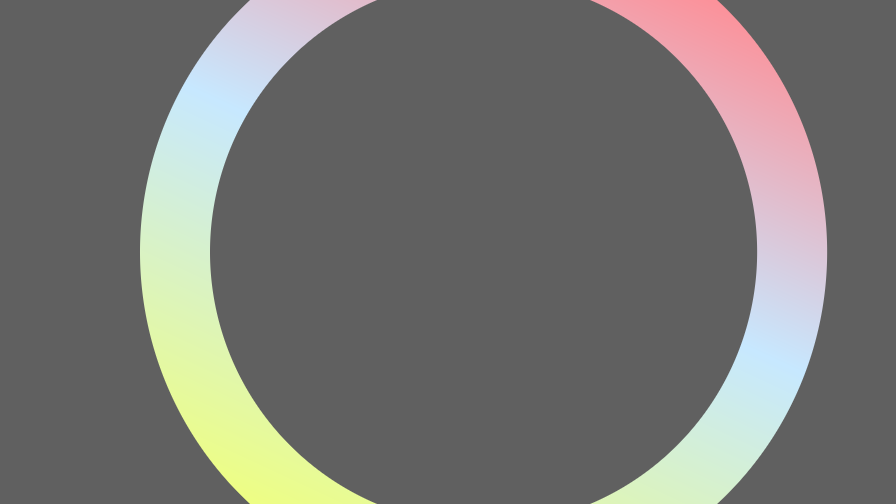
A WebGL 2 fragment shader for this background:

```glsl
#version 300 es
precision highp float;
// A large pastel ring with a tilted three-colour gradient on flat grey.

uniform vec2 u_resolution;
out vec4 fragColor;

// Lengths are in canvas heights; the centre is a fraction of the canvas.
const vec2 RING_CENTER = vec2(0.5397, 0.5);
const float OUTER_RADIUS = 0.6817;
const float INNER_RADIUS = 0.5428;
const float GRADIENT_TILT = 0.4363; // radians clockwise from straight up
const float BLUE_STOP = 0.049;      // signed distance from the ring centre

const vec3 GREY = vec3(0.376);
const vec3 YELLOW = vec3(0.94, 1.0, 0.49);
const vec3 BLUE = vec3(0.78, 0.91, 1.0);
const vec3 RED = vec3(1.0, 0.55, 0.58);

// Signed distance to a band between two concentric circles.
float ringDistance(vec2 p) {
    float middle = 0.5 * (OUTER_RADIUS + INNER_RADIUS);
    float halfWidth = 0.5 * (OUTER_RADIUS - INNER_RADIUS);
    return abs(length(p) - middle) - halfWidth;
}

// Yellow to blue to red along the tilted axis.
vec3 ringColor(vec2 p) {
    float t = dot(p, vec2(sin(GRADIENT_TILT), cos(GRADIENT_TILT)));
    float towardBlue = clamp((t + OUTER_RADIUS) / (BLUE_STOP + OUTER_RADIUS), 0.0, 1.0);
    float towardRed = clamp((t - BLUE_STOP) / (OUTER_RADIUS - BLUE_STOP), 0.0, 1.0);
    return mix(mix(YELLOW, BLUE, towardBlue), RED, towardRed);
}

void main() {
    vec2 p = (gl_FragCoord.xy - RING_CENTER * u_resolution) / u_resolution.y;

    // One-pixel soft edge
    float coverage = clamp(0.5 - ringDistance(p) * u_resolution.y, 0.0, 1.0);
    fragColor = vec4(mix(GREY, ringColor(p), coverage), 1.0);
}
```
